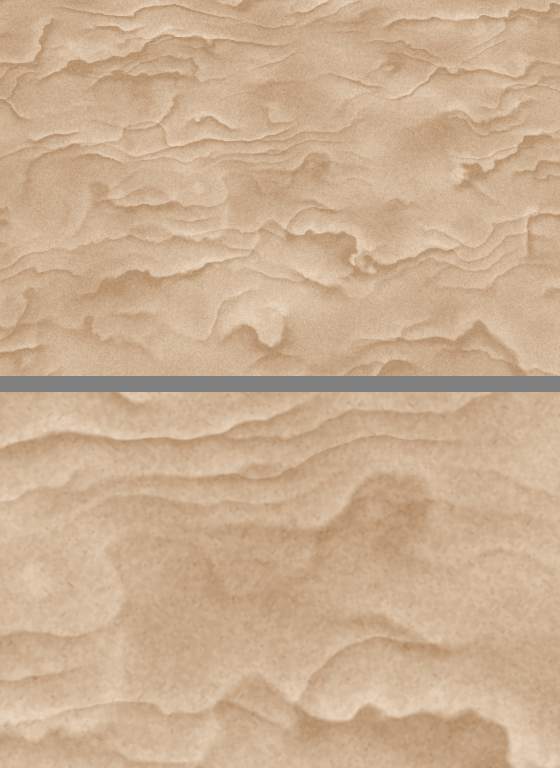
Top, the full canvas; bottom, a detail of the centre.
Write a WebGL 1 fragment shader that draws this texture.

```glsl
precision highp float;
// Wind-shaped dry sand seen at a slant: short scalloped ripples, each with a
// lit crest above a crisp lip and a soft shadow below it. Ripples crowd
// together toward the top; lit mounds, hollows, grain and specks are added.
uniform vec2 u_resolution;

const vec3 SAND_MID = vec3(0.803, 0.689, 0.571);
const vec3 SAND_CONTRAST = vec3(0.036, 0.048, 0.057); // one step of tone
const float RIPPLE_ROWS = 6.8;      // ripples per height at the bottom
const float CROWDING = 6.0;         // extra rows toward the top
const float RIPPLE_BREADTH = 6.4;
const float RIPPLE_SLANT = 0.24;    // crests rise to the right
const float COARSE_RELIEF = 2.6;
const float FINE_RELIEF = 1.4;
const float MOUND_RELIEF = 4.2;
const float GLOW_RELIEF = 1.5;
const float GRAIN_ROWS = 320.0;
const float GRAIN_STRENGTH = 1.6;
const float SPECK_STRENGTH = 0.9;

float hash(vec2 p) {
  vec3 q = fract(vec3(p.xyx) * 0.1031);
  q += dot(q, q.yzx + 33.33);
  return fract((q.x + q.y) * q.z);
}

float noise(vec2 p) {
  vec2 cell = floor(p);
  vec2 f = fract(p);
  f = f * f * f * (f * (f * 6.0 - 15.0) + 10.0);
  float low = mix(hash(cell), hash(cell + vec2(1.0, 0.0)), f.x);
  float high = mix(hash(cell + vec2(0.0, 1.0)), hash(cell + 1.0), f.x);
  return mix(low, high, f.y);
}

vec2 turn(vec2 p) {
  return mat2(0.8, 0.6, -0.6, 0.8) * p;
}

float fbm(vec2 p) {
  float sum = 0.0;
  float weight = 0.53;
  for (int i = 0; i < 4; i++) {
    sum += weight * noise(p);
    p = turn(p) * 2.03 + 17.0;
    weight *= 0.5;
  }
  return sum;
}

// Signed shade of one ripple field: positive on crests, negative under lips.
float ripples(vec2 ground, float seed) {
  vec2 p = ground + seed;
  float warp = 2.2 * (noise(turn(p * vec2(0.62, 0.5))) - 0.5)
             + 1.5 * (fbm(p * vec2(1.1, 0.7) + 9.0) - 0.5);
  float phase = p.y - RIPPLE_SLANT * p.x + warp;
  float row = floor(phase + 0.5);
  float offset = phase - row;

  // Each crest swells and dies out along its length
  float swell = noise(vec2(p.x * 0.9, row * 7.31 + seed));
  swell = smoothstep(0.32, 0.8, swell);
  float lip = mix(0.18, 0.055, swell);
  float fade = 1.0 - smoothstep(0.12, 0.5, abs(offset));
  float crest = 0.65 * exp(-1.8 * max(offset, 0.0));
  float shadow = -1.15 * exp(3.0 * min(offset, 0.0));
  return swell * fade * mix(shadow, crest, smoothstep(-lip, lip, offset));
}

// Fine grain with a few dark specks, turned off the pixel axes
float grain(vec2 uv) {
  vec2 p = turn(uv * GRAIN_ROWS);
  float fine = noise(p) - 0.5;
  float clumps = noise(turn(p) * 0.5 + 31.0) - 0.5;
  float specks = smoothstep(0.86, 0.97, noise(p * 0.7 + 73.0));
  return GRAIN_STRENGTH * (0.75 * fine + 0.4 * clumps)
       - SPECK_STRENGTH * specks;
}

void main() {
  vec2 uv = gl_FragCoord.xy / u_resolution.y;
  float aspect = u_resolution.x / u_resolution.y;

  // Slanted ground plane
  float side = uv.x - 0.5 * aspect;
  vec2 ground = vec2(side * RIPPLE_BREADTH * (1.0 + 0.4 * uv.y),
                     uv.y * (RIPPLE_ROWS + CROWDING * uv.y));

  // Relief
  float tone = COARSE_RELIEF * ripples(ground, 23.7);
  tone += FINE_RELIEF * ripples(ground * vec2(1.35, 1.45), 61.2);
  tone += MOUND_RELIEF * (fbm(ground * vec2(0.62, 0.6) + 41.0) - 0.5);

  // Lit mounds, strongest in the upper middle
  vec2 fromPool = vec2(side * 1.3, uv.y - 0.6) * 1.8;
  float pool = exp(-dot(fromPool, fromPool));
  float mound = noise(turn(ground * vec2(0.7, 0.65)) + 87.0);
  tone += GLOW_RELIEF * pool * smoothstep(0.5, 0.9, mound);
  tone += 0.3 * pool - 0.2;

  tone = clamp(tone, -2.2, 2.5) + grain(uv);
  gl_FragColor = vec4(SAND_MID + SAND_CONTRAST * tone, 1.0);
}
```
